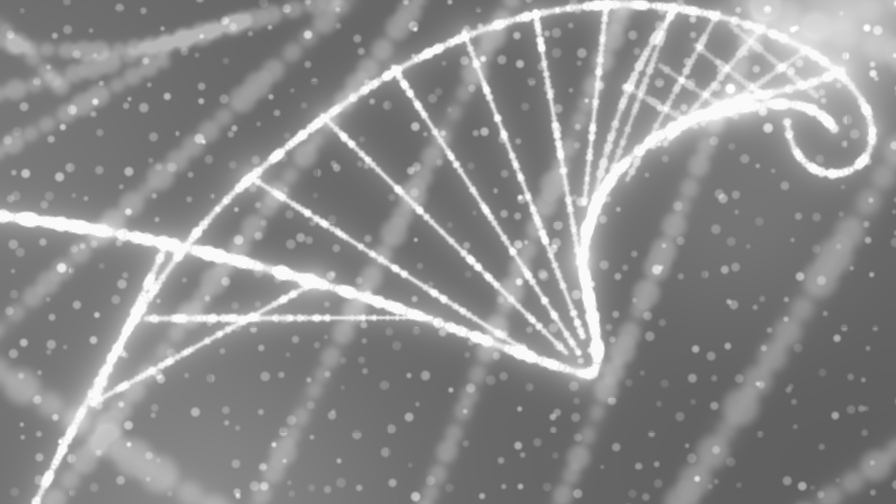
This background is drawn by a Shadertoy shader. Its source:

```glsl
// Glowing beaded double helix in sharp focus over blurred grey strands and drifting dust.
#define BASE_GREY 0.405
#define STRAND_RADIUS 0.78
#define RUNG_RADIUS 0.58
#define BEAD_SPACING 1.15
#define HALO_WIDTH 2.3
#define HALO_GAIN 0.20
#define BOKEH_GAIN 0.42
#define DUST_GAIN 0.30
#define CURVE_STEPS 14

// Coordinates are hundredths of the canvas height, origin at lower left.
float hash(vec2 v) {
    vec3 q = fract(v.xyx * vec3(0.1031, 0.1030, 0.0973));
    q += dot(q, q.yzx + 33.33);
    return fract((q.x + q.y) * q.z);
}

// Distance to a segment, and position along it.
vec2 line(vec2 p, vec2 a, vec2 b) {
    vec2 d = b - a;
    float t = clamp(dot(p - a, d) / dot(d, d), 0.0, 1.0);
    return vec2(length(p - a - t * d), t * length(d));
}

// Distance to a cubic Bezier curve, and arc length along it.
vec2 curve(vec2 p, vec2 a, vec2 b, vec2 c, vec2 d) {
    vec2 best = vec2(1e3, 0.0), last = a;
    float travelled = 0.0;
    for (int i = 1; i <= CURVE_STEPS; i++) {
        float t = float(i) / float(CURVE_STEPS), u = 1.0 - t;
        vec2 next = u*u*u*a + 3.0*u*u*t*b + 3.0*u*t*t*c + t*t*t*d;
        vec2 ds = line(p, last, next);
        if (ds.x < best.x) best = vec2(ds.x, ds.y + travelled);
        travelled += length(next - last);
        last = next;
    }
    return best;
}

// Row of discs with random size and offset along a path.
float beads(vec2 ds, float spacing, float radius, float blur) {
    float cell = floor(ds.y / spacing), sum = 0.0;
    for (float i = -1.0; i <= 1.0; i++) {
        float id = cell + i, rnd = hash(vec2(id, 7.0));
        float centre = (id + 0.3 + 0.4 * hash(vec2(id, 19.0))) * spacing;
        float r = radius * (0.65 + 0.65 * rnd);
        float disc = 1.0 - smoothstep(r - blur, r + blur, length(vec2(ds.x, ds.y - centre)));
        sum += disc * (0.55 + 0.45 * rnd);
    }
    return min(sum, 1.0);
}

// Sharp strand: x holds the bright core, y the halo.
vec2 strand(vec2 ds, float radius) {
    float thread = 0.8 * exp(-ds.x * ds.x / (radius * radius * 0.55));
    float core = max(beads(ds, BEAD_SPACING, radius, 0.4), thread);
    return vec2(core, exp(-ds.x / HALO_WIDTH) * radius);
}

// Out-of-focus strand.
float bokeh(vec2 ds, float radius) {
    float haze = 0.45 * exp(-ds.x * ds.x / (radius * radius));
    return haze + 0.65 * beads(ds, radius * 2.1, radius, radius * 0.5);
}

float glow(vec2 p, vec2 centre, float size) {
    vec2 d = (p - centre) / size;
    return exp(-dot(d, d));
}

float dust(vec2 p, float size) {
    vec2 cell = floor(p / size);
    vec2 jitter = vec2(hash(cell), hash(cell + 41.0));
    float r = mix(0.35, 0.95, hash(cell + 83.0));
    float d = length(p - (cell + 0.2 + 0.6 * jitter) * size);
    return step(0.45, hash(cell + 127.0)) * (1.0 - smoothstep(r - 0.35, r + 0.35, d));
}

void mainImage(out vec4 fragColor, in vec2 fragCoord) {
    vec2 p = 100.0 * fragCoord / iResolution.y;

    // Soft grey backdrop
    float grey = BASE_GREY - 0.03 * glow(p, vec2(165, 15), 45.0);
    grey += 0.13 * glow(p, vec2(40, -5), 38.0) + 0.07 * glow(p, vec2(0, 65), 40.0);
    grey += 0.07 * glow(p, vec2(148, 58), 25.0) + 0.36 * glow(p, vec2(168, 98), 18.0);

    // Blurred diagonal strands
    float blurred = 0.0;
    for (float k = 0.0; k < 5.0; k++) {
        vec2 top = vec2(69.0 + 11.6 * k + 2.3 * k * k, 100);
        vec2 bottom = vec2(-37.0 + 51.0 * k - 3.5 * k * k, 0);
        blurred += bokeh(line(p, top, bottom) + vec2(0, 61.0 * k), 2.1);
    }
    blurred += bokeh(line(p, vec2(183, 77), vec2(135, 0)), 2.8);
    blurred += bokeh(line(p, vec2(180, 12), vec2(160, -2)), 2.6);
    blurred += 1.2 * bokeh(line(p, vec2(-3, 28), vec2(44, -2)), 3.0);
    blurred += bokeh(curve(p, vec2(-2, 81), vec2(20, 86), vec2(35, 93), vec2(66, 100)), 1.8);
    blurred += bokeh(curve(p, vec2(-2, 92), vec2(15, 88), vec2(32, 90), vec2(48, 96)), 1.6);
    blurred += bokeh(line(p, vec2(-2, 69), vec2(32, 88)), 1.8);
    blurred += bokeh(line(p, vec2(0, 95), vec2(12, 83)), 1.8);
    blurred += 1.3 * bokeh(line(p, vec2(147, 100), vec2(180, 89)), 3.0);
    blurred += bokeh(line(p, vec2(155, 92), vec2(178, 100)), 2.6);
    grey = mix(grey, 0.86, BOKEH_GAIN * min(blurred, 1.6));
    grey += DUST_GAIN * (dust(p, 7.0) + 0.7 * dust(p + 31.0, 5.3)) * (0.35 + 0.65 * hash(floor(p / 7.0)));

    // Outer rail: rising arc and its curl at the right
    vec2 lit = strand(curve(p, vec2(6.5, -1), vec2(18.5, 23.6), vec2(32.4, 50.2), vec2(49.8, 64.8)), STRAND_RADIUS);
    lit += strand(curve(p, vec2(49.8, 64.8), vec2(67.1, 79.6), vec2(90.3, 97.7), vec2(120.4, 99.1)), STRAND_RADIUS);
    lit += strand(curve(p, vec2(120.4, 99.1), vec2(143.5, 100), vec2(171.3, 89.6), vec2(173.1, 74.1)), STRAND_RADIUS);
    lit += strand(curve(p, vec2(173.1, 74.1), vec2(173.6, 63), vec2(157.4, 61.8), vec2(156.2, 75.7)), STRAND_RADIUS);

    // Inner rail: falling line, sharp turn and climb
    lit += strand(curve(p, vec2(-1, 57.3), vec2(20.8, 54.9), vec2(41.7, 50.2), vec2(62.5, 44)), 1.15);
    lit += strand(curve(p, vec2(62.5, 44), vec2(85.6, 37.5), vec2(104.2, 28.7), vec2(115.7, 25.9)), 0.95);
    lit += strand(curve(p, vec2(115.7, 25.9), vec2(121.5, 24.8), vec2(116.9, 37.5), vec2(115.7, 47.9)), 1.1);
    lit += strand(curve(p, vec2(115.7, 47.9), vec2(115.3, 63), vec2(129.6, 77.3), vec2(148.1, 78.7)), 1.0);
    lit += strand(curve(p, vec2(148.1, 78.7), vec2(157.4, 80.3), vec2(162, 79.2), vec2(165.5, 74.5)), 0.9);
    lit += strand(curve(p, vec2(133, 73), vec2(142, 82), vec2(155, 80), vec2(167, 86)), 0.8);
    lit += 0.8 * strand(curve(p, vec2(134, 98), vec2(124, 86), vec2(119, 68), vec2(116, 50)), 0.7);

    // Fan of rungs meeting at the turn
    for (float k = 0.0; k < 6.0; k++) {
        float rise = 1.0 - k / 5.0, lift = max(k - 2.0, 0.0);
        vec2 top = vec2(49.8 + 14.1 * k, 99.0 - 34.2 * rise * rise);
        vec2 bottom = vec2(116.0 - 11.0 * exp2(-1.6 * k), 30.0 + 3.3 * lift * lift);
        lit += strand(line(p, top, bottom) + vec2(0, 37.0 * k), RUNG_RADIUS);
    }
    // Crossing rungs inside the upper coil
    for (float k = 0.0; k < 4.0; k++) {
        vec2 top = vec2(133.5 + 9.0 * k, 98.5 - 0.9 * k * k);
        lit += 0.7 * strand(line(p, top, vec2(117.0 + 7.5 * k, 54.0 + 12.0 * k - 1.6 * k * k)), RUNG_RADIUS);
        lit += 0.55 * strand(line(p, vec2(124.0 + 7.0 * k, 83.0 + 4.0 * k), vec2(138.0 + 8.0 * k, 75.0 + 2.0 * k)), 0.6);
    }
    // Rungs of the lower left coil
    lit += strand(line(p, vec2(32.4, 50.2), vec2(18.5, 20.1)), 0.75);
    lit += strand(line(p, vec2(29, 36.8), vec2(85.6, 37)), mix(0.7, 0.4, smoothstep(50.0, 80.0, p.x)));
    lit += strand(line(p, vec2(18.5, 20.1), vec2(62.5, 44)), 0.6);

    grey += HALO_GAIN * min(lit.y, 2.0);
    grey = mix(grey, 0.98, min(lit.x, 1.0));
    fragColor = vec4(vec3(clamp(grey, 0.0, 1.0)), 1.0);
}
```
